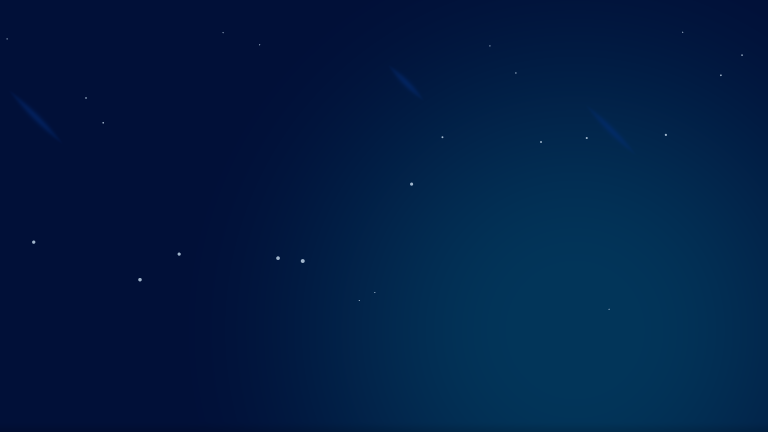
This background is drawn by a Shadertoy shader. Its source:

```glsl
// Deep blue night sky with a teal glow at lower right, small stars and faint diagonal streaks.

// Sine-free hash: one number to three values in 0..1
vec3 hash31(float n) {
    vec3 p = fract(vec3(n) * vec3(0.1031, 0.1030, 0.0973));
    p += dot(p, p.yzx + 33.33);
    return fract((p.xxy + p.yzz) * p.zyx);
}

// Soft streak falling to the right, tapered towards both ends
float streak(vec2 offset, float halfLength) {
    float along = dot(offset, vec2(0.7071, -0.7071)) / halfLength;
    float across = dot(offset, vec2(0.7071));
    float taper = max(1.0 - along * along, 0.0);
    float width = 0.002 + 0.006 * taper;
    return taper * exp(-across * across / (width * width));
}

// Round star with an antialiased rim
float star(vec2 offset, float radius, float pixel) {
    return clamp(0.5 + (radius - length(offset)) / pixel, 0.0, 1.0);
}

void mainImage(out vec4 fragColor, in vec2 fragCoord) {
    vec2 pos = fragCoord / iResolution.y;
    float pixel = 1.0 / iResolution.y;
    float aspect = iResolution.x / iResolution.y;

    // Night gradient and wide radial glow
    vec3 night = vec3(0.004, 0.062, 0.22);
    vec3 teal = vec3(0.008, 0.208, 0.35);
    float glow = 1.0 - smoothstep(0.1, 0.95, distance(pos, vec2(0.749 * aspect, 0.236)));
    vec3 color = mix(night, teal, glow);

    // Thin shade along the lower edge
    color *= 1.0 - 0.12 * (1.0 - smoothstep(0.0, 0.025, pos.y));

    // Three streaks spaced along a shallow arc
    for (int i = 0; i < 3; i++) {
        float k = float(i);
        vec2 center = vec2((0.0467 + k * (0.59 - 0.1078 * k)) * aspect,
                           0.729 + k * (0.173 - 0.094 * k));
        float halfLength = 0.088 - k * (0.057 - 0.027 * k);
        color = mix(color, vec3(0.01, 0.18, 0.48), 0.5 * streak(pos - center, halfLength));
    }

    // Stars spread across the width, denser towards the top
    const int STAR_COUNT = 23;
    for (int i = 0; i < STAR_COUNT; i++) {
        vec3 rnd = hash31(float(i) + 7.0);
        vec2 center = vec2((float(i) + rnd.x) / float(STAR_COUNT) * aspect,
                           0.93 - 0.68 * pow(rnd.y, 1.7));
        float radius = mix(0.0012, 0.0048, rnd.z * rnd.z * rnd.z);
        color = mix(color, vec3(0.70, 0.78, 0.86), 0.9 * star(pos - center, radius, pixel));
    }

    fragColor = vec4(color, 1.0);
}
```
